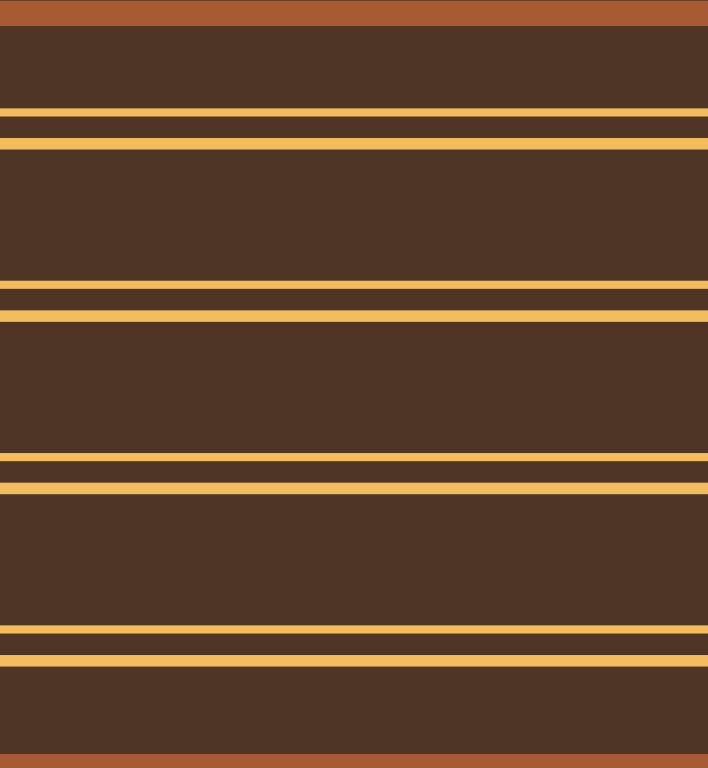
Give the GLSL for this pattern, as a Shadertoy shader.

```glsl
// Horizontal awning stripes: thin and thick gold line pairs on brown, with rust bands at the edges.

const vec3 GROUND = vec3(0.306, 0.208, 0.149);
const vec3 GOLD   = vec3(0.953, 0.737, 0.365);
const vec3 RUST   = vec3(0.660, 0.357, 0.200);

// All lengths are fractions of the canvas height, measured from the top.
const float PERIOD        = 0.2244;   // spacing of the four line pairs
const float PAIR_CENTER   = 0.1668;   // middle of the first pair
const float LINE_OFFSET   = 0.0204;   // from pair middle to each line
const float THIN_WIDTH    = 0.0106;
const float THICK_WIDTH   = 0.0150;
const float TOP_START     = 0.0010;   // hairline of ground above the top band
const float TOP_END       = 0.0339;
const float BOTTOM_START  = 0.9818;
const float BOTTOM_END    = 1.0100;   // runs past the lower edge

// Coverage of a horizontal stripe, smoothed over one pixel.
float stripe(float y, float center, float width, float pixel) {
    float d = abs(y - center) - 0.5 * width;
    return clamp(0.5 - d / pixel, 0.0, 1.0);
}

float band(float y, float start, float end, float pixel) {
    return stripe(y, 0.5 * (start + end), end - start, pixel);
}

void mainImage(out vec4 fragColor, in vec2 fragCoord) {
    float pixel = 1.0 / iResolution.y;
    float y = 1.0 - fragCoord.y * pixel;

    // Repeating pair: thin line above, thick line below
    float local = mod(y - PAIR_CENTER + 0.5 * PERIOD, PERIOD) - 0.5 * PERIOD;
    float lines = max(stripe(local, -LINE_OFFSET, THIN_WIDTH, pixel),
                      stripe(local, LINE_OFFSET, THICK_WIDTH, pixel));

    // Border bands
    float borders = max(band(y, TOP_START, TOP_END, pixel),
                        band(y, BOTTOM_START, BOTTOM_END, pixel));

    vec3 color = mix(GROUND, GOLD, lines);
    color = mix(color, RUST, borders);
    fragColor = vec4(color, 1.0);
}
```
